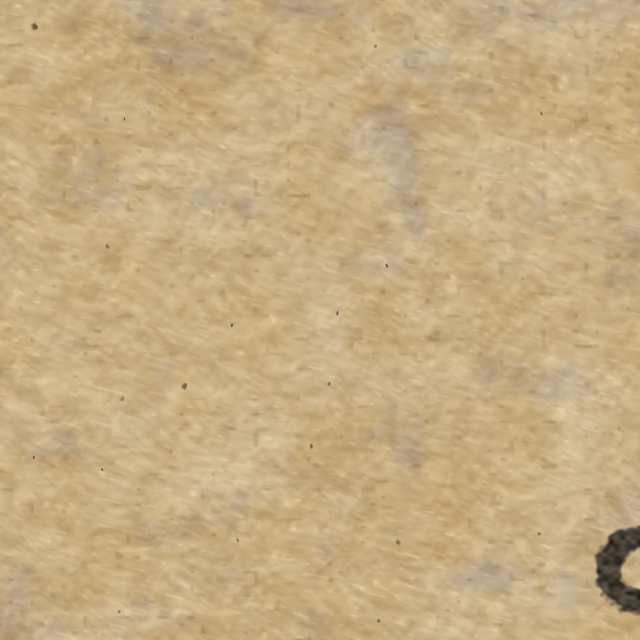
Reproduce this texture procedurally as a WebGL 2 fragment shader.

```glsl
#version 300 es
precision highp float;

uniform vec2 u_resolution;
out vec4 outColor;

#define PAPER vec3(0.79, 0.688, 0.52)
#define WARM_SHIFT vec3(-0.025, -0.052, -0.085)
#define GREY_SHIFT vec3(-0.085, -0.062, -0.005)
#define SPECK_COLOR vec3(0.36, 0.29, 0.21)
#define INK_COLOR vec3(0.17, 0.155, 0.14)
#define FIBRE_TILT 0.13
#define FIBRE_CONTRAST 0.105
#define MOTTLE_CONTRAST 0.075
#define SPECK_CELLS 9.0
#define SPECK_CHANCE 0.2
#define RING_CENTER vec2(1.0, 0.11)
#define RING_SHAPE vec2(0.051, 0.020)

float hash(vec2 p) {
    return fract(sin(dot(p, vec2(127.1, 311.7))) * 43758.5453);
}

// Smooth value noise, centred on zero
float noise(vec2 p) {
    vec2 cell = floor(p);
    vec2 f = fract(p);
    f = f * f * (3.0 - 2.0 * f);
    float low = mix(hash(cell), hash(cell + vec2(1.0, 0.0)), f.x);
    float high = mix(hash(cell + vec2(0.0, 1.0)), hash(cell + 1.0), f.x);
    return mix(low, high, f.y) - 0.5;
}

mat2 rotation(float angle) {
    float c = cos(angle), s = sin(angle);
    return mat2(c, s, -s, c);
}

float fbm(vec2 p) {
    float sum = 0.0, amplitude = 1.0;
    for (int i = 0; i < 4; i++) {
        sum += amplitude * noise(p);
        p = rotation(0.6) * p * 2.03 + 17.3;
        amplitude *= 0.62;
    }
    return sum;
}

// Short tilted strands, bent by a slow warp
float fibres(vec2 p) {
    vec2 bend = 0.02 * vec2(noise(p * 14.0), noise(p * 14.0 + 31.0));
    vec2 q = rotation(FIBRE_TILT) * (p + bend);
    float coarse = noise(q * vec2(38.0, 95.0));
    float fine = noise(rotation(0.22) * q * vec2(75.0, 180.0) + 53.0);
    float crossed = noise(rotation(-0.9) * q * vec2(60.0, 130.0) + 91.0);
    return 0.6 * coarse + 0.6 * fine + 0.4 * crossed;
}

// Sparse dark flecks: one candidate per grid cell
float specks(vec2 p) {
    vec2 cell = floor(p * SPECK_CELLS);
    vec2 jitter = vec2(hash(cell + 3.1), hash(cell + 7.7));
    vec2 d = (fract(p * SPECK_CELLS) - mix(vec2(0.25), vec2(0.75), jitter)) / SPECK_CELLS;
    d = rotation(1.2 * (hash(cell + 11.3) - 0.5)) * d;
    float size = mix(0.003, 0.0065, pow(hash(cell + 19.9), 2.0));
    d.x *= mix(1.0, 2.2, hash(cell + 23.5));
    float edge = length(d) / size + 0.7 * noise(p * 210.0);
    float present = step(hash(cell + 41.0), SPECK_CHANCE);
    float strength = mix(0.45, 0.9, hash(cell + 29.0));
    return present * strength * (1.0 - smoothstep(0.3, 1.25, edge));
}

// Worn ink ring with a ragged rim
float inkRing(vec2 p) {
    float ragged = 0.008 * noise(p * 55.0) + 0.007 * noise(p * 130.0);
    float d = abs(length(p - RING_CENTER) - RING_SHAPE.x) - RING_SHAPE.y + ragged;
    float wear = 0.86 + 0.4 * noise(p * vec2(110.0, 150.0));
    return (1.0 - smoothstep(-0.006, 0.004, d)) * clamp(wear, 0.0, 1.0);
}

void main() {
    vec2 p = gl_FragCoord.xy / u_resolution.y;

    // Broad stains: ochre and grey
    float warm = fbm(p * vec2(10.0, 12.0) + 5.0);
    float grey = smoothstep(0.12, 0.75, fbm(p * vec2(8.0, 10.0) + 63.0));
    vec3 color = PAPER + WARM_SHIFT * warm + GREY_SHIFT * grey;

    // Pulp mottling and fibre grain
    float mottle = 0.6 * noise(p * vec2(28.0, 36.0) + 8.0) + 0.5 * noise(p * 66.0 + 27.0);
    float grain = fibres(p);
    color += MOTTLE_CONTRAST * mottle * vec3(0.85, 1.0, 1.1);
    color += FIBRE_CONTRAST * grain * vec3(0.9, 1.0, 1.05);

    // Pale strands and faint brown flecks
    float strand = noise(rotation(0.25) * p * vec2(55.0, 150.0) + 77.0);
    color += 0.05 * smoothstep(0.27, 0.47, strand);
    float fleck = smoothstep(0.32, 0.48, noise(p * vec2(60.0, 85.0) + 44.0));
    color -= 0.07 * fleck * vec3(0.9, 1.0, 1.0);

    // Dark marks
    color = mix(color, SPECK_COLOR, specks(p));
    color = mix(color, INK_COLOR + 0.12 * grain, inkRing(p));

    outColor = vec4(clamp(color, 0.0, 1.0), 1.0);
}
```
